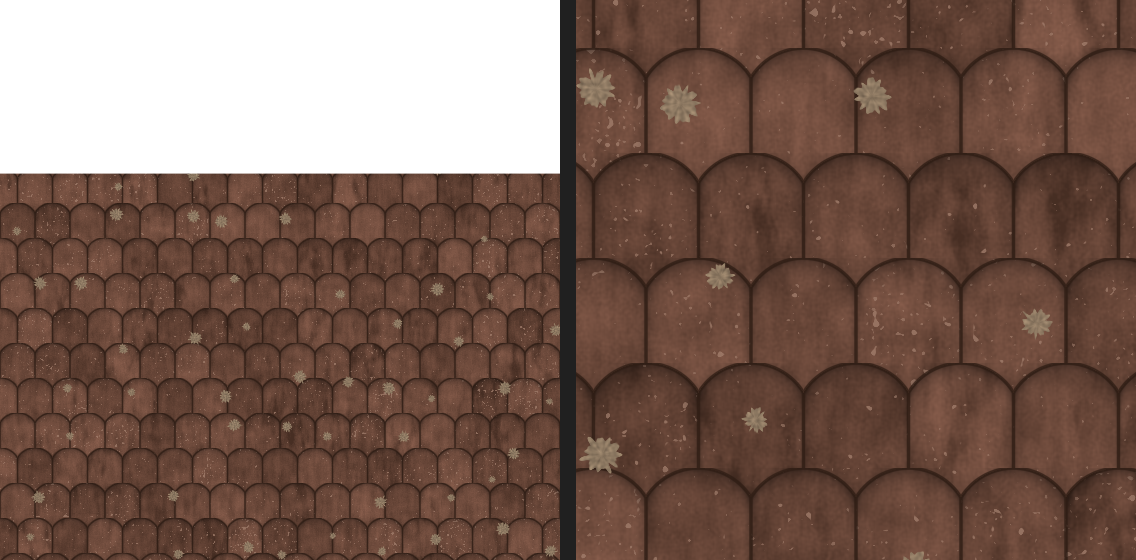
Left, the full canvas; right, a detail of the centre.
Write a WebGL 2 fragment shader that draws this texture.

```glsl
#version 300 es
precision highp float;

uniform vec2 u_resolution;
out vec4 fragColor;

#define TILES 16.0          // tiles across, and rows per canvas height
#define ROOF_TOP 0.69       // height of the roof edge
#define FIRST_ARCH 0.638    // height of the first full row of arch tops
#define ARCH_RADIUS 0.585   // in tile widths
#define LINE_HALF 0.014     // half width of the joints, in tile widths
#define LICHEN_CELL 1.5     // spacing of lichen spots, in tile widths
#define LICHEN_SHARE 0.58
#define DARK_CLAY vec3(0.315, 0.208, 0.162)
#define LIGHT_CLAY vec3(0.505, 0.345, 0.280)
#define JOINT vec3(0.185, 0.115, 0.080)
#define SPECK vec3(0.640, 0.500, 0.430)
#define LICHEN vec3(0.610, 0.530, 0.430)

vec2 hash2(vec2 p) {
  vec3 q = fract(p.xyx * vec3(0.1031, 0.1030, 0.0973));
  q += dot(q, q.yzx + 33.33);
  return fract((q.xx + q.yz) * q.zy);
}

float cornerSlope(vec2 cell, vec2 offset) {
  return dot(hash2(cell) * 2.0 - 1.0, offset);
}

float gradientNoise(vec2 p) {
  vec2 i = floor(p), f = fract(p);
  vec2 u = f * f * f * (f * (f * 6.0 - 15.0) + 10.0);
  vec2 e = vec2(1.0, 0.0);
  float low = mix(cornerSlope(i, f), cornerSlope(i + e, f - e), u.x);
  float high = mix(cornerSlope(i + e.yx, f - e.yx), cornerSlope(i + 1.0, f - 1.0), u.x);
  return 1.5 * mix(low, high, u.y);
}

float fbm(vec2 p) {
  float sum = 0.0, gain = 0.6;
  for (int i = 0; i < 4; i++) {
    sum += gain * gradientNoise(p);
    p = p * 2.07 + 17.3;
    gain *= 0.55;
  }
  return sum;
}

// Column position in a staggered row; its fraction runs between two joints
float columnOf(float x, float row) {
  return x + 0.5 * mod(row, 2.0);
}

float archDrop(float x) {
  return ARCH_RADIUS - sqrt(ARCH_RADIUS * ARCH_RADIUS - x * x);
}

float lineMask(float dist, float pixel) {
  return 1.0 - smoothstep(LINE_HALF - 0.5 * pixel, LINE_HALF + pixel, abs(dist));
}

// Ragged round spots: x is coverage, y is brightness
vec2 lichenSpot(vec2 p, float pixel) {
  vec2 cell = floor(p / LICHEN_CELL);
  vec2 pick = hash2(cell + 71.0);
  vec2 centre = (cell + 0.2 + 0.6 * hash2(cell + 23.0)) * LICHEN_CELL;
  vec2 d = p - centre;
  float angle = atan(d.y, d.x);
  float rays = sin(angle * 11.0 + 6.0 * pick.x) + 0.6 * sin(angle * 17.0 + 9.0 * pick.y);
  float radius = mix(0.09, 0.20, pick.y);
  float edge = radius * (0.84 + 0.11 * rays + 0.25 * gradientNoise(p * 9.0));
  float r = length(d);
  float cover = 1.0 - smoothstep(edge - pixel, edge + pixel, r);
  float shade = 0.93 + 0.07 * rays * r / radius + 0.2 * gradientNoise(p * 22.0);
  return vec2(cover * step(pick.x, LICHEN_SHARE), shade);
}

void main() {
  vec2 uv = gl_FragCoord.xy / u_resolution;
  float pixel = TILES / min(u_resolution.x, u_resolution.y);
  vec2 p = vec2(uv.x, FIRST_ARCH - uv.y) * TILES;

  // Find the tile: points above this row's arch belong to the row before
  float row = floor(p.y);
  float column = columnOf(p.x, row);
  float x = fract(column) - 0.5;
  float depth = fract(p.y) - archDrop(x);
  float archDist = depth * sqrt(1.0 - x * x / (ARCH_RADIUS * ARCH_RADIUS));
  if (depth < 0.0) {
    row -= 1.0;
    column = columnOf(p.x, row);
    x = fract(column) - 0.5;
    depth = fract(p.y) + 1.0 - archDrop(x);
  }
  float seamDist = 0.5 - abs(x);
  vec2 tile = vec2(floor(column), row);
  vec2 age = hash2(tile + 11.0), wear = hash2(tile + 47.0);

  // Fired clay: tone per tile, mottling, vertical streaks and grain
  vec2 q = p + age * 19.0;
  float tone = 0.57 + 0.55 * (age.x - 0.5) + 0.45 * fbm(q * 2.3);
  tone += 0.30 * fbm(vec2(q.x * 7.0, q.y * 1.1)) + 0.16 * gradientNoise(q * 27.0);
  float stain = smoothstep(-0.05, 0.5, fbm(vec2(q.x * 2.2, q.y * 0.8) + 31.0));
  tone -= 0.65 * stain * wear.y;
  vec3 color = mix(DARK_CLAY, LIGHT_CLAY, clamp(tone, -0.2, 1.15));

  // Pale specks, crowded on the most worn tiles
  float crowd = 0.22 * wear.x * wear.x + 0.14 * gradientNoise(q * 2.0);
  float coarse = smoothstep(0.0, 0.12, gradientNoise(q * 11.0) - 0.66 + crowd);
  float fine = smoothstep(0.0, 0.14, gradientNoise(q * 21.0 + 5.0) - 0.65 + crowd);
  color = mix(color, SPECK, 0.75 * max(coarse, 0.8 * fine));

  // Soft shade under each arch and beside joints, then the joints
  color *= 1.0 - 0.32 * exp(-max(depth, 0.0) * 9.0);
  color *= 1.0 - 0.20 * exp(-seamDist * 22.0) - 0.15 * exp(-abs(archDist) * 22.0);
  float joint = max(lineMask(seamDist, pixel), lineMask(archDist, pixel));
  color = mix(color, JOINT, 0.8 * joint);

  vec2 spot = lichenSpot(p, pixel);
  color = mix(color, LICHEN * spot.y, 0.9 * spot.x);

  // Plain white above the roof edge
  float roof = clamp((ROOF_TOP - uv.y) * TILES / pixel + 0.5, 0.0, 1.0);
  fragColor = vec4(mix(vec3(1.0), color, roof), 1.0);
}
```
